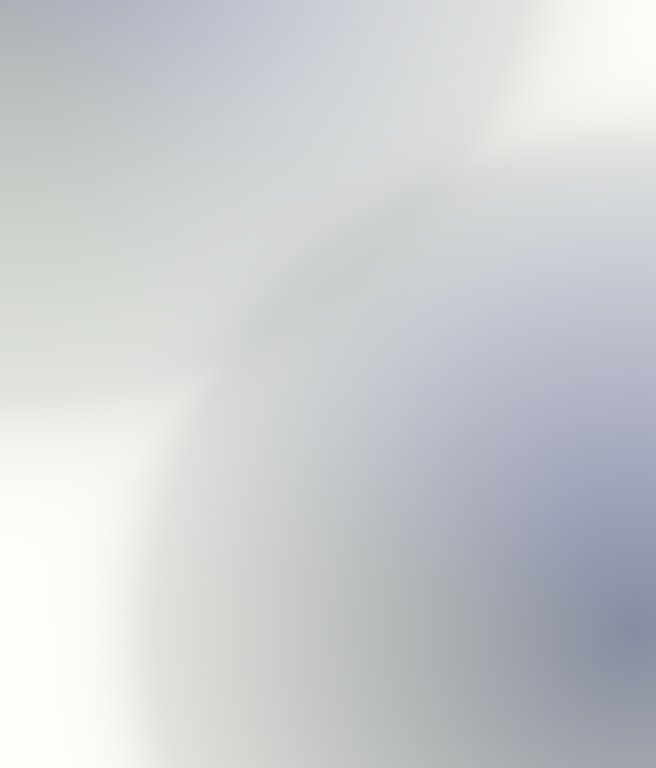
Write a WebGL 2 fragment shader that draws this background.

```glsl
#version 300 es
precision highp float;
// Two soft shaded discs, cool grey at the core, glowing to white past their rims.

uniform vec2 u_resolution;
out vec4 fragColor;

const vec3 RIM = vec3(0.88, 0.89, 0.88);
const vec3 GLOW = vec3(1.0, 1.0, 0.99);

// Quadratic blend from a to c, pulled towards b.
vec3 curve(vec3 a, vec3 b, vec3 c, float t) {
    return mix(mix(a, b, t), mix(b, c, t), t);
}

// Disc whose middle tone turns from warm to cool towards coolAxis.
vec3 softDisc(vec2 p, vec2 center, float radius, float falloff, vec2 coolAxis,
              vec3 core, vec3 warm, vec3 cool) {
    vec2 offset = p - center;
    float dist = length(offset);
    float coolness = smoothstep(0.0, 1.0, dot(offset, coolAxis) / max(dist, 1e-4));
    vec3 inside = curve(core, mix(warm, cool, coolness), RIM, min(dist / radius, 1.0));

    // Rounded ramp keeps the rim free of a hard crease.
    float edge = dist - radius;
    float beyond = 0.5 * (edge + sqrt(edge * edge + 0.0001));
    return mix(inside, GLOW, 1.0 - exp(-beyond / falloff));
}

void main() {
    vec2 p = gl_FragCoord.xy / u_resolution.y;
    float width = u_resolution.x / u_resolution.y;

    vec3 lower = softDisc(p, vec2(0.966 * width, 0.177), 0.634, 0.046, vec2(0.0, 1.0),
                          vec3(0.53, 0.55, 0.64),
                          vec3(0.715, 0.73, 0.70),
                          vec3(0.685, 0.70, 0.80));
    vec3 upper = softDisc(p, vec2(0.0, 1.195), 0.716, 0.065, vec2(1.0, 0.0),
                          vec3(0.57, 0.58, 0.68),
                          vec3(0.775, 0.805, 0.75),
                          vec3(0.775, 0.785, 0.85));

    // Partly multiplied, so the thin overlap reads as a faint crease.
    vec3 color = mix(min(lower, upper), lower * upper, 0.7);
    fragColor = vec4(color, 1.0);
}
```
